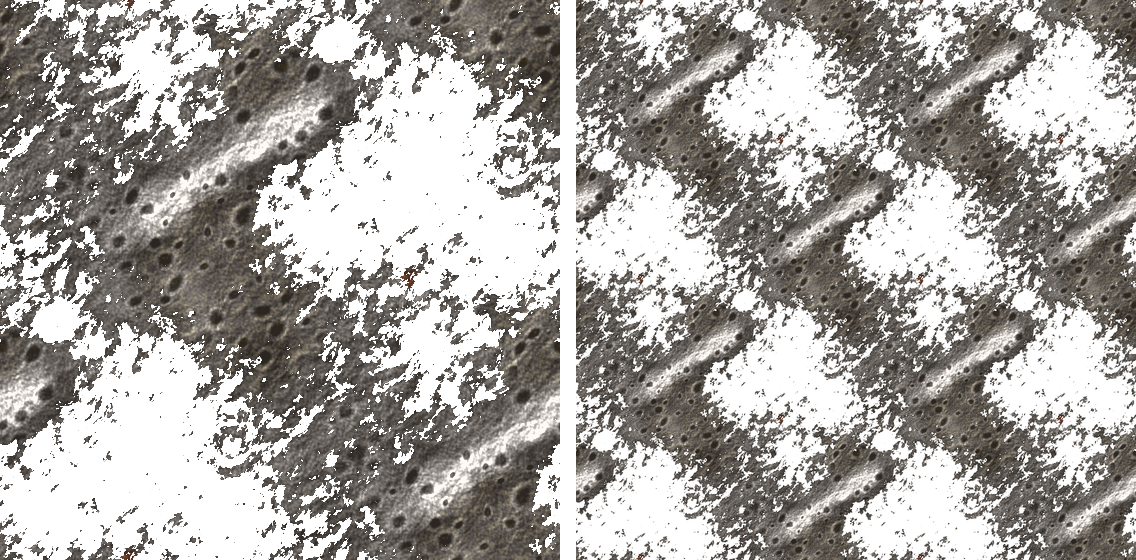
Left: one tile. Right: repeated 2 by 2.
This texture is drawn by a WebGL 1 fragment shader. Its source:

```glsl
precision highp float;
uniform vec2 u_resolution;

vec2 hash2(vec2 p) {
  vec3 a = fract(p.xyx * vec3(0.1031, 0.1030, 0.0973));
  a += dot(a, a.yzx + 33.33);
  return fract((a.xx + a.yz) * a.zy);
}

// Gradient noise that wraps after a whole number of cells
float corner(vec2 cell, vec2 f, vec2 cells) {
  return dot(hash2(mod(cell, cells) + cells * 1.7) * 2.0 - 1.0, f);
}

float noise(vec2 p, vec2 cells) {
  vec2 i = floor(p), f = p - i, e = vec2(1.0, 0.0);
  vec2 w = f * f * f * (f * (f * 6.0 - 15.0) + 10.0);
  float low = mix(corner(i, f, cells), corner(i + e, f - e, cells), w.x);
  float high = mix(corner(i + e.yx, f - e.yx, cells), corner(i + 1.0, f - 1.0, cells), w.x);
  return mix(low, high, w.y);
}

float fbm(vec2 uv, vec2 cells, float gain) {
  float sum = 0.0, amp = 1.0;
  for (int i = 0; i < 4; i++) {
    sum += amp * noise(uv * cells + 0.37 * float(i), cells);
    cells *= 2.0;
    amp *= gain;
  }
  return sum;
}

// Diagonal lattice: the canvas holds two staggered copies of one cell
vec2 toLattice(vec2 p) { return vec2(p.x + p.y, p.x - p.y); }

vec2 offsetFrom(vec2 uv, vec2 centre) {
  return toLattice(fract(uv - toLattice(centre) + 0.5) - 0.5) * 0.5;
}

float blob(vec2 uv, float x, float y, float radius) {
  vec2 d = offsetFrom(uv, vec2(x, y)) / radius;
  return exp(-dot(d, d));
}

// x: dark hollow, y: bright rim
vec2 pits(vec2 uv) {
  vec2 p = uv * 15.0, cell = floor(p), result = vec2(0.0);
  for (int j = -1; j <= 1; j++) {
    for (int i = -1; i <= 1; i++) {
      vec2 c = cell + vec2(i, j);
      vec2 rnd = hash2(mod(c, 15.0) + 71.0);
      float size = 0.34 * fract(rnd.x * 7.3 + rnd.y * 3.1);
      float d = length((p - c - 0.2 - 0.6 * rnd) * vec2(0.8, 1.1));
      float rim = (d - size * 1.25) / 0.07;
      result.x = max(result.x, smoothstep(size, size * 0.5, d) * step(0.1, size));
      result.y = max(result.y, exp(-rim * rim) * step(0.1, size));
    }
  }
  return result;
}

void main() {
  vec2 p = gl_FragCoord.xy / u_resolution;
  vec2 uv = toLattice(p);
  vec2 warped = uv + 0.022 * vec2(noise(uv * 9.0, vec2(9.0)), noise(uv * 11.0, vec2(11.0)));
  float broad = fbm(uv, vec2(7.0), 0.5);

  // Long diagonal ridge
  vec2 d = offsetFrom(uv, vec2(0.405, 0.71));
  float along = dot(d, vec2(0.816, 0.578));
  float across = dot(d, vec2(-0.578, 0.816)) + 0.035 * broad;
  float ridgeDist = length(vec2(max(abs(along) - 0.2, 0.0), across));
  float ridge = smoothstep(0.09, 0.045, ridgeDist);
  float crest = exp(-across * across / 0.0009) * smoothstep(0.27, 0.14, abs(along));
  float shade = exp(-pow((across + 0.07) / 0.03, 2.0)) * ridge;

  // Solid masses, crumbling masses and open gaps
  float plate = blob(warped, 0.345, 0.49, 0.04) + blob(warped, 0.21, 0.46, 0.05);
  float solid = blob(warped, 0.46, 0.88, 0.07) + blob(warped, 0.35, 0.50, 0.09)
    + blob(warped, 0.46, 0.41, 0.09) + blob(warped, 0.41, 0.59, 0.06);
  float crumbs = blob(warped, 0.13, 0.70, 0.13) + 0.5 * blob(warped, 0.065, 0.92, 0.12);
  float gaps = blob(warped, 0.56, 0.58, 0.08) + blob(warped, 0.73, 0.67, 0.14)
    + blob(warped, 0.28, 0.88, 0.06) + blob(warped, 0.91, 0.56, 0.09)
    + 0.8 * blob(warped, 0.81, 0.82, 0.09) + blob(warped, 0.59, 0.91, 0.05);
  float cover = 0.85 * ridge + 0.75 * solid + 0.4 * crumbs + 0.6 * plate
    - 0.62 * gaps * (1.0 - ridge) + 0.25 * broad;
  float field = cover + 1.1 * fbm(warped, vec2(17.0, 25.0), 0.75);
  float mask = smoothstep(-0.035, 0.035, field);

  // Relief lit from above, with pits and glints
  vec2 lightStep = vec2(0.001, -0.007);
  float relief = fbm(warped, vec2(19.0, 23.0), 0.65)
    - fbm(warped + lightStep, vec2(19.0, 23.0), 0.65);
  float grain = noise(uv * 150.0, vec2(150.0));
  vec2 pit = pits(warped);
  float body = smoothstep(0.1, 0.6, cover);
  float light = 0.95 * relief * (1.0 - 0.7 * min(plate, 1.0)) + 0.45 * grain
    + 0.5 * broad + 0.95 * crest - 0.45 * shade + 0.25 * plate
    + body * (0.3 * pit.y - 0.8 * pit.x)
    - 0.25 * (1.0 - smoothstep(0.0, 0.35, field))
    - 0.4 * blob(warped, 0.48, 0.38, 0.05);
  float tone = clamp(0.35 * exp(light), 0.15, 0.98);

  // Warm grey stone, ochre glints and one rusty patch
  vec3 stone = tone + vec3(0.02, 0.0, -0.02);
  float ochre = smoothstep(0.1, 0.4, solid) * smoothstep(0.0, 0.4, grain + relief);
  stone += vec3(0.02, 0.0, -0.05) * ochre;
  float rust = smoothstep(0.3, 0.8, blob(warped, 0.73, 0.505, 0.022));
  stone = mix(stone, vec3(0.32, 0.14, 0.07) * (0.5 + 1.5 * tone), 0.8 * rust);
  gl_FragColor = vec4(mix(vec3(1.0), stone, mask), 1.0);
}
```
